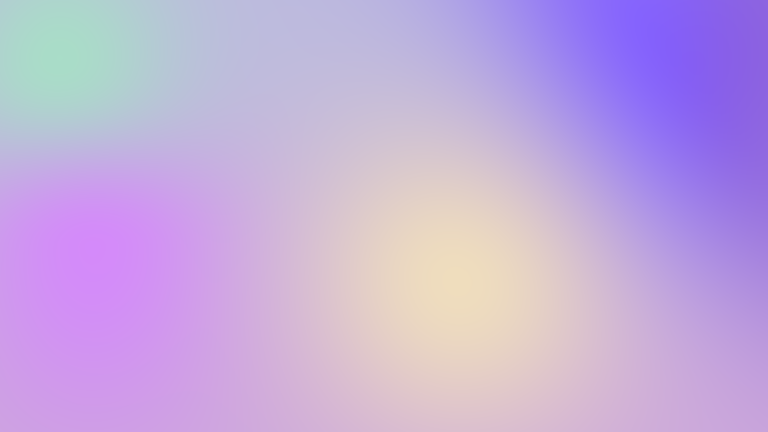
Give the GLSL for this background, as a WebGL 1 fragment shader.

```glsl
precision highp float;
// Soft mesh gradient: a lavender base carrying mint, orchid, cream and violet glows.
// Each glow is a Gaussian with its own radius on every side, so that edges can be
// tight one way and trail off the other; the violet one is tilted to a diagonal.

uniform vec2 u_resolution;

// Positions and radii are in canvas heights, on a 16:9 frame.
const vec2 FRAME = vec2(16.0 / 9.0, 1.0);

const vec3 BASE_LOW  = vec3(0.80, 0.66, 0.86);
const vec3 BASE_HIGH = vec3(0.74, 0.73, 0.87);
const vec3 MINT      = vec3(0.66, 0.87, 0.78);
const vec3 ORCHID    = vec3(0.83, 0.54, 0.98);
const vec3 CREAM     = vec3(0.94, 0.87, 0.74);
const vec3 VIOLET    = vec3(0.51, 0.37, 1.00);
const vec3 DUSK      = vec3(0.54, 0.37, 0.88);

const vec2 MINT_CENTER   = vec2(0.14, 0.84);
const vec2 ORCHID_CENTER = vec2(0.22, 0.43);
const vec2 CREAM_CENTER  = vec2(1.07, 0.36);
const vec2 VIOLET_CENTER = vec2(1.60, 0.85);

// Unit normal of the violet edge, pointing into the glow
const vec2 VIOLET_AXIS = vec2(0.76, 0.65);
const vec2 DUSK_RANGE = vec2(1.45, 1.80);

// Gaussian falloff; nearSide holds the left and lower radii, farSide the right and upper.
float glow(vec2 offset, vec2 nearSide, vec2 farSide) {
  vec2 q = offset / mix(nearSide, farSide, step(0.0, offset));
  return exp(-dot(q, q));
}

// Express an offset in a frame whose first axis is the given unit vector.
vec2 alongAxis(vec2 offset, vec2 axis) {
  return vec2(dot(offset, axis), dot(offset, vec2(-axis.y, axis.x)));
}

void main() {
  vec2 uv = gl_FragCoord.xy / u_resolution;
  vec2 p = uv * FRAME;

  // Lavender base
  vec3 color = mix(BASE_LOW, BASE_HIGH, smoothstep(0.0, 1.0, uv.y));

  // Round glows
  float mint = glow(p - MINT_CENTER, vec2(0.26, 0.24), vec2(0.26, 0.30));
  float orchid = glow(p - ORCHID_CENTER, vec2(0.31, 0.42), vec2(0.33, 0.21));
  float cream = glow(p - CREAM_CENTER, vec2(0.37, 0.39), vec2(0.38, 0.36));
  color = mix(color, MINT, mint);
  color = mix(color, ORCHID, orchid);
  color = mix(color, CREAM, cream);

  // Tilted violet glow, duller towards the right
  vec2 tilted = alongAxis(p - VIOLET_CENTER, VIOLET_AXIS);
  float violet = glow(tilted, vec2(0.33, 0.75), vec2(0.90, 0.75));
  vec3 violetTone = mix(VIOLET, DUSK, smoothstep(DUSK_RANGE.x, DUSK_RANGE.y, p.x));
  color = mix(color, violetTone, violet);

  gl_FragColor = vec4(color, 1.0);
}
```
